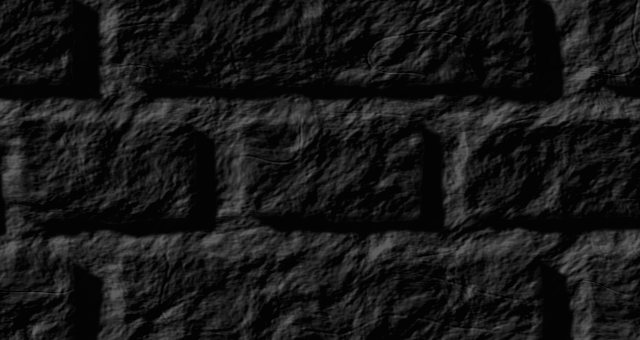
A Shadertoy shader for this texture:

```glsl
float hash(vec2 p) {
    vec3 q = fract(vec3(p.xyx) * 0.1031);
    q += dot(q, q.yzx + 33.33);
    return fract((q.x + q.y) * q.z);
}

float noise(vec2 p) {
    vec2 i = floor(p), f = fract(p);
    f = f * f * (3.0 - 2.0 * f);
    return mix(mix(hash(i), hash(i + vec2(1, 0)), f.x),
               mix(hash(i + vec2(0, 1)), hash(i + vec2(1, 1)), f.x), f.y);
}

float fbm(vec2 p) {
    float sum = 0.0, amp = 0.5;
    for (int i = 0; i < 5; i++) {
        sum += amp * noise(p);
        p = mat2(1.6, 1.2, -1.2, 1.6) * p + 17.3;
        amp *= 0.5;
    }
    return sum;
}

// Rows of long bricks alternate with rows of short ones.
// Returns the signed distance to the brick edge and a random value per brick.
vec2 brick(vec2 p) {
    p += 0.022 * (vec2(noise(p * 9.0), noise(p * 9.0 + 40.0)) - 0.5);
    p += 0.009 * (vec2(noise(p * 38.0), noise(p * 38.0 + 70.0)) - 0.5);
    float row = floor((p.y + 0.088) / 0.392);
    bool isShort = mod(row, 2.0) > 0.5;
    float pitch = isShort ? 0.66 : 1.365;
    float start = isShort ? 0.321 : 0.972;
    float column = floor((p.x - start) / pitch + 0.5);
    float seed = hash(vec2(column, row) + 12.0);
    vec2 center = vec2(start + pitch * column + 0.02 * (seed - 0.5), 0.108 + 0.392 * row);
    vec2 halfSize = vec2(isShort ? 0.262 : 0.61, 0.143);
    vec2 q = abs(p - center) - halfSize + 0.025;
    float dist = length(max(q, 0.0)) + min(max(q.x, q.y), 0.0) - 0.025;
    return vec2(dist, seed);
}

float surfaceHeight(vec2 p) {
    float dist = brick(p).x;
    float face = smoothstep(0.05, -0.02, dist);
    vec2 warped = p + 0.05 * vec2(noise(p * 7.0), noise(p * 7.0 + 9.0));
    float grain = fbm(vec2(warped.x * 0.85 - warped.y * 0.3, warped.y) * 13.0);
    // Long creases across the brick faces
    float crease = smoothstep(0.03, 0.0, abs(noise(warped * vec2(5.0, 8.0) + 3.0) - 0.5));
    return grain + 0.25 * face - 0.04 * crease * face;
}

void mainImage(out vec4 fragColor, in vec2 fragCoord) {
    vec2 p = fragCoord / iResolution.y;
    vec2 b = brick(p);
    float face = smoothstep(0.006, -0.006, b.x);

    // Relief lit from the upper left
    vec2 stepAway = vec2(0.0032, -0.0021);
    float slope = surfaceHeight(p + stepAway) - surfaceHeight(p - stepAway);

    // Shadow cast by the bricks onto the mortar
    vec2 reach = vec2(0.078, -0.046) * (0.75 + 0.5 * noise(p * 6.0 + 21.0));
    float shadow = 0.0;
    for (int i = 1; i <= 8; i++) {
        float dist = brick(p - reach * float(i) / 8.0).x;
        shadow = max(shadow, smoothstep(0.004, -0.012, dist));
    }
    shadow *= 1.0 - face;

    float brickTone = 0.048 + 0.03 * b.y + 0.05 * (noise(p * 4.0) - 0.5);
    float mortarTone = 0.15 + 0.06 * (noise(p * 8.0 + 5.0) - 0.5);
    float tone = mix(mortarTone, brickTone, face) + 2.1 * slope;
    tone = mix(tone, 0.008, 0.97 * shadow);
    // Darken the lower right rim of each face
    float rim = face * smoothstep(-0.022, 0.0, b.x);
    rim *= smoothstep(0.0, 0.015, b.x - brick(p - vec2(0.012, -0.012)).x);
    tone = mix(tone, 0.012, 0.7 * rim);

    fragColor = vec4(vec3(clamp(tone, 0.012, 0.36)), 1.0);
}
```
